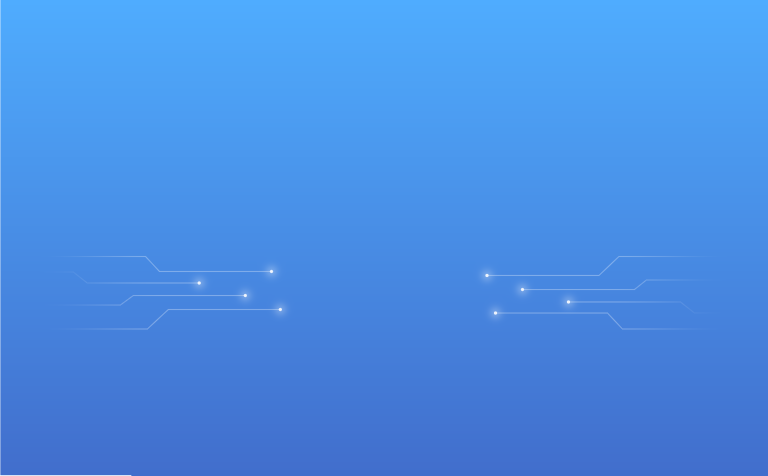
A Shadertoy shader for this background:

```glsl
// Blue vertical gradient with two groups of faint circuit traces ending in glowing dots.

// Lengths are fractions of the canvas width.
#define TOP_COLOR vec3(0.31, 0.675, 0.996)
#define BOTTOM_COLOR vec3(0.256, 0.43, 0.80)
#define RUN_LENGTH 0.1458
#define LINE_HALF_WIDTH 0.0007
#define LINE_ALPHA 0.30
#define DOT_RADIUS 0.0021
#define GLOW_RADIUS 0.0085
#define GLOW_ALPHA 0.24
#define FADE_START 0.29
#define FADE_END 0.45
#define EDGE_WIDTH 0.0013
#define STRIP_LENGTH 0.171

const int TRACE_COUNT = 8;

// Each trace: dot x, dot y, rise of the bend, width of the bend.
const vec4 TRACES[TRACE_COUNT] = vec4[TRACE_COUNT](
    vec4(0.3535, 0.2663,  0.0195, 0.0182),
    vec4(0.2594, 0.2513,  0.0143, 0.0182),
    vec4(0.3194, 0.2350, -0.0124, 0.0169),
    vec4(0.3650, 0.2168, -0.0254, 0.0273),
    vec4(0.6341, 0.2611,  0.0247, 0.0260),
    vec4(0.6803, 0.2428,  0.0124, 0.0156),
    vec4(0.7402, 0.2266, -0.0143, 0.0182),
    vec4(0.6452, 0.2122, -0.0208, 0.0195));

float segmentDistance(vec2 p, vec2 a, vec2 b) {
    vec2 ab = b - a;
    return length(p - a - ab * clamp(dot(p - a, ab) / dot(ab, ab), 0.0, 1.0));
}

// Distance to a run, a slanted bend and an outer run, in dot-centred space.
float traceDistance(vec2 p, float rise, float bendWidth) {
    vec2 inner = vec2(RUN_LENGTH, 0.0);
    vec2 outer = inner + vec2(bendWidth, rise);
    float d = segmentDistance(p, vec2(0.0), inner);
    d = min(d, segmentDistance(p, inner, outer));
    return min(d, segmentDistance(p, outer, outer + vec2(0.5, 0.0)));
}

// Pixel coverage of a band, keeping its weight when thinner than a pixel.
float bandCoverage(float d, float halfWidth, float pixel) {
    float h = 0.5 * pixel;
    return clamp((min(d + h, halfWidth) - max(d - h, -halfWidth)) / pixel, 0.0, 1.0);
}

void mainImage(out vec4 fragColor, in vec2 fragCoord) {
    float pixel = 1.0 / iResolution.x;
    vec2 p = fragCoord * pixel;

    // Background gradient
    vec3 color = mix(BOTTOM_COLOR, TOP_COLOR, fragCoord.y / iResolution.y);

    // Traces, fading towards the sides
    float fade = 1.0 - smoothstep(FADE_START, FADE_END, abs(p.x - 0.5));
    float line = 0.0, glow = 0.0, spot = 0.0;
    for (int i = 0; i < TRACE_COUNT; i++) {
        vec4 trace = TRACES[i];
        vec2 q = p - trace.xy;
        q.x *= sign(trace.x - 0.5);
        float d = traceDistance(q, trace.z, trace.w);
        float r = length(q);
        line = max(line, bandCoverage(d, LINE_HALF_WIDTH, pixel));
        glow += exp(-r * r / (GLOW_RADIUS * GLOW_RADIUS));
        spot = max(spot, clamp((DOT_RADIUS - r) / pixel + 0.5, 0.0, 1.0));
    }
    color = mix(color, vec3(1.0), GLOW_ALPHA * min(glow, 1.0));
    color = mix(color, vec3(1.0), LINE_ALPHA * line * fade);
    color = mix(color, vec3(1.0), 0.85 * spot);

    // Pale left edge and short bottom strip
    float edge = bandCoverage(p.x, EDGE_WIDTH, pixel);
    float strip = bandCoverage(p.y, EDGE_WIDTH, pixel);
    strip *= clamp((STRIP_LENGTH - p.x) / pixel + 0.5, 0.0, 1.0);
    color = mix(color, vec3(1.0), 0.35 * edge);
    color = mix(color, vec3(1.0), 0.80 * strip);

    fragColor = vec4(color, 1.0);
}
```
